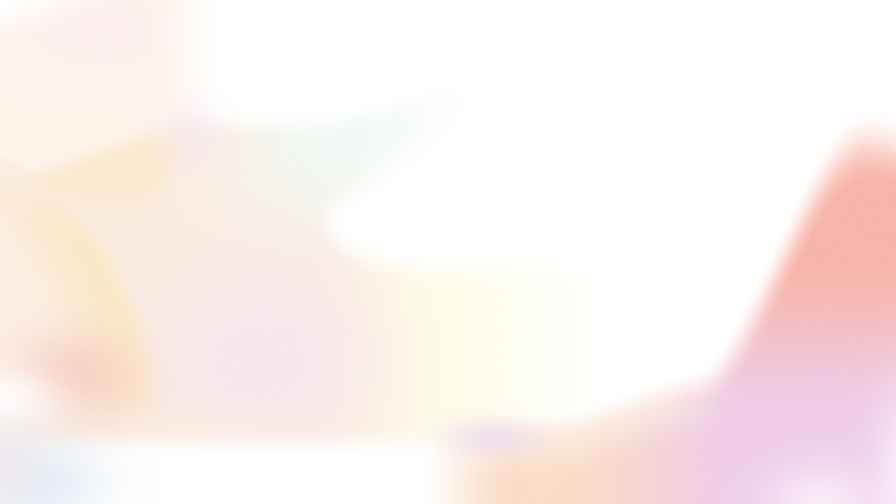
Give the GLSL for this background, as a Shadertoy shader.

```glsl
// Soft pastel veils: a folded ribbon, warm petals and a coral hill drifting on white.

const vec3 WHITE  = vec3(1.0, 1.0, 0.997);
const vec3 CREAM  = vec3(0.995, 0.955, 0.915);
const vec3 PEACH  = vec3(0.985, 0.925, 0.875);
const vec3 YELLOW = vec3(0.98, 0.91, 0.775);
const vec3 LEMON  = vec3(0.995, 0.985, 0.90);
const vec3 MINT   = vec3(0.945, 0.975, 0.955);
const vec3 ROSE   = vec3(0.965, 0.905, 0.94);
const vec3 LILAC  = vec3(0.935, 0.80, 0.915);
const vec3 CORAL  = vec3(0.97, 0.71, 0.665);
const vec3 ORANGE = vec3(0.98, 0.865, 0.775);
const vec3 SKY    = vec3(0.89, 0.925, 0.96);

// Soft step across an edge with the given half width
float soft(float edge, float width, float v) {
    return smoothstep(edge - width, edge + width, v);
}

// Elliptical Gaussian spot
float glow(vec2 p, vec2 center, vec2 radius) {
    vec2 d = (p - center) / radius;
    return exp(-dot(d, d));
}

float hash(vec2 p) {
    vec3 q = fract(vec3(p.xyx) * 0.1031);
    q += dot(q, q.yzx + 33.33);
    return fract((q.x + q.y) * q.z);
}

// Ribbon body, split on the right by a rounded white notch
float ribbonMask(vec2 p) {
    float top = 0.62 + 0.13 * smoothstep(-0.1, 0.42, p.x)
              + 0.08 * smoothstep(0.6, 0.97, p.x);
    float bottom = 0.125 + 0.05 * smoothstep(0.85, 1.15, p.x);
    float body = soft(bottom, 0.035, p.y) * (1.0 - soft(top, 0.03, p.y));

    float d = max(p.x - 0.63, 0.0);
    float notchTop = 0.56 + 0.12 * sqrt(d) + 0.45 * d;
    float notchLow = 0.56 - 0.1 * (1.0 - exp(-14.0 * d));
    float notch = soft(notchLow, 0.04, p.y) * (1.0 - soft(notchTop, 0.05, p.y));
    notch *= smoothstep(0.59, 0.69, p.x);

    float arm = soft(0.56, 0.06, p.y);
    float fade = 1.0 - mix(smoothstep(0.8, 1.25, p.x), smoothstep(0.66, 0.98, p.x), arm);
    return body * fade * (1.0 - notch);
}

vec3 ribbonColor(vec2 p) {
    vec3 c = mix(PEACH, MINT, smoothstep(0.3, 0.68, p.x) * smoothstep(0.4, 0.72, p.y));
    c = mix(c, LEMON, smoothstep(0.6, 0.86, p.x) * (1.0 - soft(0.54, 0.06, p.y)));
    c = mix(c, ROSE, 0.95 * glow(p, vec2(0.52, 0.28), vec2(0.22, 0.2)));
    return mix(c, PEACH, 0.7 * glow(p, vec2(0.3, 0.15), vec2(0.3, 0.04)));
}

// Upper left veil, tinted where it overlaps the ribbon
vec3 addVeil(vec3 col, vec2 p, float ribbon) {
    float top = 0.95 + 0.4 * p.x;
    float lower = 0.64 - 0.04 * sin(7.0 * p.x) + 0.2 * smoothstep(0.28, 0.46, p.x);
    float mask = (1.0 - soft(top, 0.05, p.y)) * soft(lower, 0.035, p.y);
    mask *= 1.0 - smoothstep(0.29, 0.45, p.x);
    vec3 tint = mix(CREAM, vec3(0.99, 0.94, 0.935), glow(p, vec2(0.2, 0.94), vec2(0.2, 0.1)));
    tint = mix(tint, vec3(0.982, 0.915, 0.81), ribbon);
    col = mix(col, tint, mask);
    return mix(col, ROSE, 0.7 * glow(p, vec2(0.38, 0.735), vec2(0.06, 0.06)));
}

// Left petal with a golden rim and a red base
vec3 addPetal(vec3 col, vec2 p) {
    float t = clamp((p.y - 0.2) / 0.49, 0.0, 1.0);
    float rim = 0.30 * pow(1.0 - t * t, 0.8);
    float mask = 1.0 - soft(rim, mix(0.035, 0.015, t), p.x);
    mask *= soft(0.19, 0.04, p.y) * (1.0 - soft(0.69, 0.02, p.y));
    vec3 tint = mix(vec3(0.99, 0.935, 0.895), YELLOW, smoothstep(-0.22, -0.04, p.x - rim));
    tint = mix(tint, PEACH, smoothstep(0.5, 0.69, p.y));
    col = mix(col, tint, 0.9 * mask);
    col = mix(col, vec3(0.965, 0.77, 0.73), 0.75 * glow(p, vec2(0.14, 0.25), vec2(0.12, 0.085)));
    return mix(col, WHITE, 0.9 * glow(p, vec2(0.0, 0.205), vec2(0.12, 0.065)));
}

// Right hill with a long low foot reaching left
vec3 addHill(vec3 col, vec2 p) {
    float height = 0.155 + 0.08 * smoothstep(1.08, 1.4, p.x)
                 + 0.475 * smoothstep(1.38, 1.72, p.x)
                 - 0.02 * smoothstep(1.73, 1.82, p.x);
    float blur = mix(0.03, 0.075, smoothstep(1.36, 1.5, p.x));
    float mask = (1.0 - soft(height, blur, p.y)) * smoothstep(0.82, 1.02, p.x);
    vec3 tint = mix(ORANGE, LILAC, smoothstep(1.08, 1.5, p.x));
    float rimLight = smoothstep(0.12, 0.0, height - p.y) * (1.0 - smoothstep(1.3, 1.5, p.x));
    tint = mix(tint, CREAM, 0.65 * rimLight);
    tint = mix(tint, CORAL, smoothstep(0.16, 0.5, p.y) * smoothstep(1.25, 1.45, p.x));
    tint = mix(tint, WHITE, 0.6 * glow(p, vec2(1.63, 0.0), vec2(0.11, 0.08)));
    tint = mix(tint, WHITE, 0.65 * glow(p, vec2(1.8, 0.06), vec2(0.06, 0.16)));
    col = mix(col, tint, mask);
    return mix(col, vec3(0.92, 0.86, 0.94), 0.75 * glow(p, vec2(0.98, 0.13), vec2(0.09, 0.035)));
}

void mainImage(out vec4 fragColor, in vec2 fragCoord) {
    vec2 p = fragCoord / iResolution.xy * vec2(16.0 / 9.0, 1.0);

    float ribbon = ribbonMask(p);
    vec3 col = mix(WHITE, ribbonColor(p), ribbon);
    col = addVeil(col, p, ribbon);
    col = addPetal(col, p);

    // Cool haze in the lower left corner
    col = mix(col, SKY, 0.9 * glow(p, vec2(0.08, 0.04), vec2(0.13, 0.09)));
    col = mix(col, vec3(0.925, 0.90, 0.92), 0.8 * glow(p, vec2(0.0, 0.08), vec2(0.09, 0.08)));
    col = addHill(col, p);

    // Fine grain, strongest on tinted areas
    float grain = hash(floor(p * 432.0)) - 0.5;
    col += grain * 0.05 * (1.0 - min(col.g, col.b));
    fragColor = vec4(clamp(col, 0.0, 1.0), 1.0);
}
```
